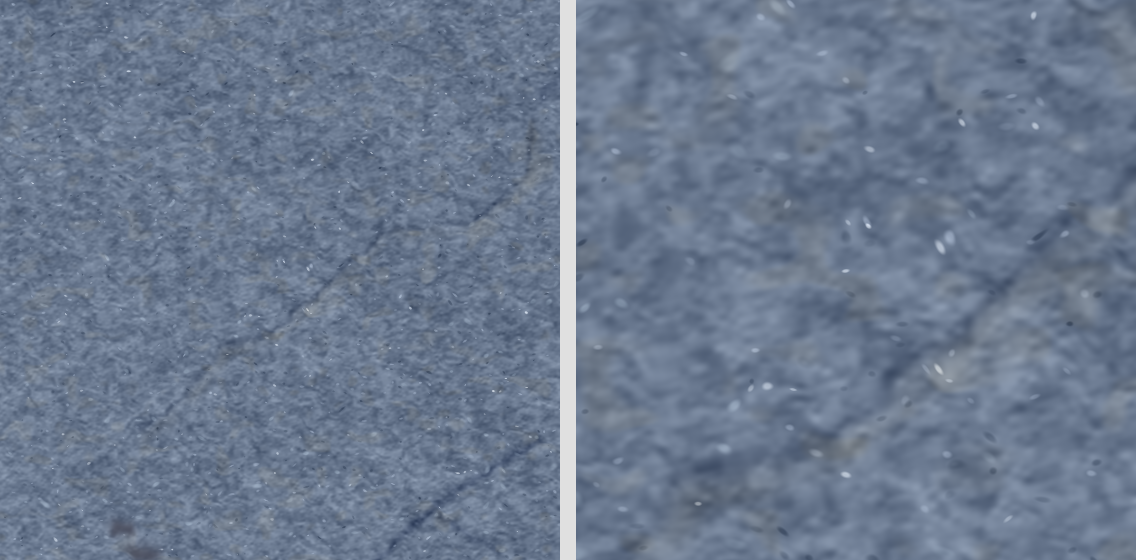
Left: the whole. Right: its middle third, enlarged.
Write a Shadertoy shader that draws this texture.

```glsl
// Weathered blue-grey asphalt with fine grain, pale chips and thin diagonal cracks.

float hash(vec2 p) {
    return fract(sin(dot(p, vec2(127.1, 311.7))) * 43758.5453);
}

float noise(vec2 p) {
    vec2 i = floor(p), f = fract(p);
    f = f * f * (3.0 - 2.0 * f);
    return mix(mix(hash(i), hash(i + vec2(1, 0)), f.x),
               mix(hash(i + vec2(0, 1)), hash(i + vec2(1, 1)), f.x), f.y);
}

// Noise centred on zero, turned by an angle to hide the lattice
float grain(vec2 p, vec2 scale, float angle) {
    float c = cos(angle), s = sin(angle);
    return noise(mat2(c, s, -s, c) * p * scale.x * vec2(1.0, scale.y) + 37.0 * angle + 50.0) - 0.5;
}

float segmentDistance(vec2 p, vec2 a, vec2 b) {
    vec2 d = b - a;
    return length(p - a - d * clamp(dot(p - a, d) / dot(d, d), 0.0, 1.0));
}

// Soft groove around a segment
float groove(vec2 p, vec2 a, vec2 b, float width) {
    float d = segmentDistance(p, a, b) / width;
    return exp(-d * d);
}

// One soft, flattened stone chip in some of the grid cells
float chips(vec2 p, float scale, float share, float seed) {
    vec2 q = p * scale + seed;
    vec2 cell = floor(q);
    vec2 centre = 0.35 + 0.3 * vec2(hash(cell + 3.1), hash(cell + 7.7));
    vec2 d = (fract(q) - centre) * vec2(1.0, 1.4);
    d.y += d.x * (hash(cell + 5.3) - 0.5);
    float radius = mix(0.16, 0.3, hash(cell + 9.2));
    float mask = 1.0 - smoothstep(radius * 0.3, radius, length(d));
    return mask * step(hash(cell + 1.9), share) * (0.4 + 0.6 * hash(cell + 4.6));
}

void mainImage(out vec4 fragColor, in vec2 fragCoord) {
    vec2 uv = fragCoord / iResolution.xy;
    vec2 wobble = vec2(noise(uv * 45.0), noise(uv * 45.0 + 80.0)) - 0.5;
    vec2 p = uv + wobble * 0.012;

    // Layered grain, slightly stretched sideways
    float tone = 0.035 * grain(uv, vec2(6.0, 1.2), 0.5)
               + 0.06 * grain(p, vec2(28.0, 1.3), 0.3)
               + 0.10 * grain(p, vec2(64.0, 1.6), -0.12)
               + 0.12 * grain(p, vec2(105.0, 1.6), 0.1)
               + 0.08 * grain(uv, vec2(170.0, 1.4), -0.25);
    tone += 0.02 * (0.5 - uv.y) * (1.0 - uv.x);
    vec3 color = vec3(0.408, 0.467, 0.557) + tone * vec3(1.0, 1.0, 0.97);

    // Faint warm and violet stains
    float stain = smoothstep(0.62, 0.9, noise(p * vec2(38.0, 50.0) + 11.0));
    color += stain * vec3(0.025, 0.012, -0.015);

    // Pale and dark chips, with rare bright flecks
    color += 0.13 * chips(p, 34.0, 0.13, 17.0) * vec3(0.95, 1.0, 0.95);
    color += 0.16 * chips(p, 62.0, 0.12, 41.0);
    color += 0.32 * chips(p, 72.0, 0.018, 63.0) * vec3(1.05, 1.0, 0.9);
    color -= 0.12 * chips(p, 58.0, 0.11, 29.0);

    // Main crack, climbing from lower left to the right edge
    vec2 path[9] = vec2[9](vec2(0.25, 0.23), vec2(0.33, 0.29), vec2(0.40, 0.385),
        vec2(0.47, 0.40), vec2(0.57, 0.48), vec2(0.68, 0.585),
        vec2(0.84, 0.605), vec2(0.94, 0.68), vec2(0.95, 0.79));
    float crack = 0.0, rim = 0.0;
    for (int i = 0; i < 8; i++) {
        crack = max(crack, groove(p, path[i], path[i + 1], 0.0055));
        rim = max(rim, groove(p + vec2(-0.008, 0.012), path[i], path[i + 1], 0.012));
    }
    crack *= mix(0.25, 1.0, noise(uv * 24.0 + 5.0));

    // Deeper crack at the lower right with a side branch, and a corner groove
    float deep = max(groove(p, vec2(0.67, 0.0), vec2(0.82, 0.13), 0.008),
                     groove(p, vec2(0.82, 0.13), vec2(0.96, 0.21), 0.007));
    deep = max(deep, 0.6 * groove(p, vec2(0.78, 0.08), vec2(0.89, 0.015), 0.007));
    deep = max(deep, 0.7 * groove(p, vec2(0.97, 0.83), vec2(1.02, 0.87), 0.012));
    deep *= mix(0.5, 1.0, noise(uv * 30.0 + 19.0));

    color += rim * noise(uv * 30.0 + 60.0) * vec3(0.035, 0.02, -0.01);
    color -= crack * vec3(0.13, 0.13, 0.12) + deep * vec3(0.17, 0.17, 0.15);

    // Two dark brownish pits near the lower left
    float pit = max(groove(p, vec2(0.205, 0.057), vec2(0.23, 0.052), 0.013),
                    groove(p, vec2(0.245, 0.015), vec2(0.27, 0.008), 0.017));
    color = mix(color, vec3(0.29, 0.30, 0.36), 0.8 * pit);

    fragColor = vec4(clamp(color, 0.0, 1.0), 1.0);
}
```
